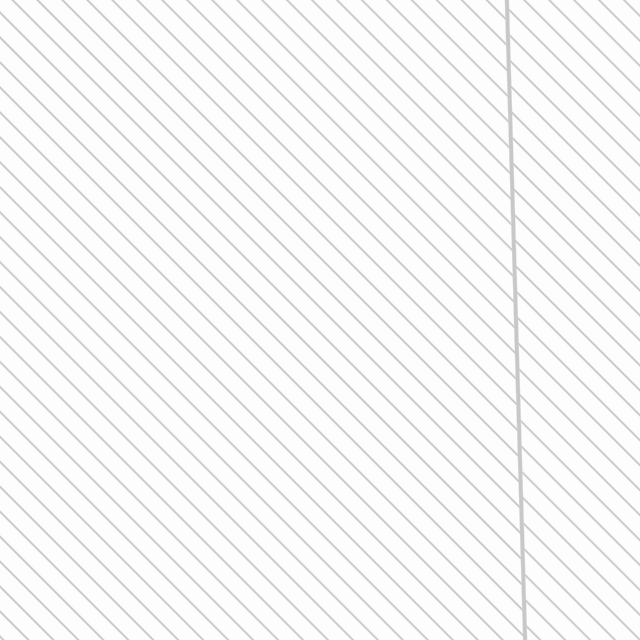
Reproduce this pattern procedurally as a three.js fragment shader.

```glsl
// Fine grey diagonal hatching, split by a slightly leaning seam that shifts its phase.
varying vec2 vUv;

const vec3 PAPER_COLOR = vec3(0.994);
const vec3 LINE_COLOR = vec3(0.785);
const float REPEATS = 25.64;        // hatch lines across and down
const float HATCH_WIDTH = 0.0030;   // measured across the stroke
const float SEAM_WIDTH = 0.0064;
const float SEAM_BOTTOM_X = 0.8205;
const float SEAM_TOP_X = 0.7920;
const float SEAM_PHASE = 0.5;       // shift of the hatch, in repeats
const float EDGE_SOFTNESS = 0.0020;

// Soft coverage of a stroke at a given distance from its centre line.
float stroke(float distanceToCenter, float width) {
  return clamp((0.5 * width - distanceToCenter) / EDGE_SOFTNESS + 0.5, 0.0, 1.0);
}

// Distance to the nearest line falling at 45 degrees from left to right.
float hatchDistance(vec2 p, float phase) {
  float cell = fract((p.x + p.y - 1.0) * REPEATS + phase) - 0.5;
  return abs(cell) / (REPEATS * sqrt(2.0));
}

void main() {
  // Signed distance to the seam, positive on its right.
  float lean = SEAM_TOP_X - SEAM_BOTTOM_X;
  float seam = (vUv.x - SEAM_BOTTOM_X - lean * vUv.y) / length(vec2(1.0, lean));

  // Hatching on each side of the seam.
  float phase = SEAM_PHASE * step(0.0, seam);
  float hatch = stroke(hatchDistance(vUv, phase), HATCH_WIDTH);

  // The seam covers the ends of the hatch lines.
  float ink = max(hatch, stroke(abs(seam), SEAM_WIDTH));
  gl_FragColor = vec4(mix(PAPER_COLOR, LINE_COLOR, ink), 1.0);
}
```
